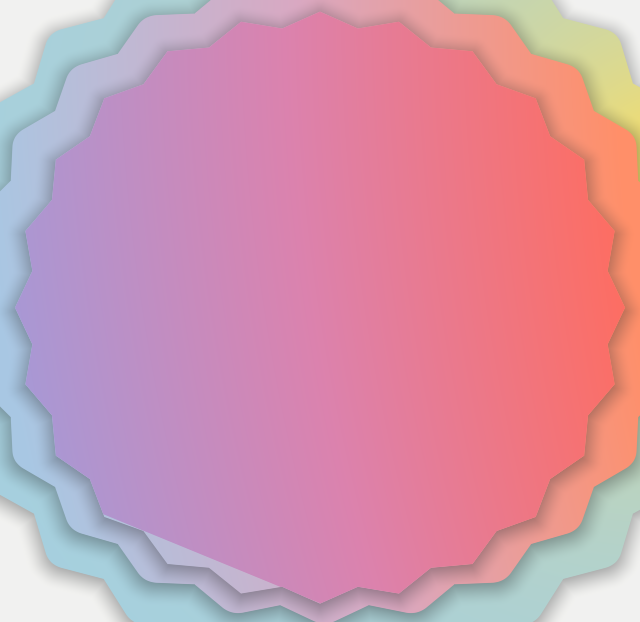
Reproduce this background procedurally as a WebGL 1 fragment shader.

```glsl
precision highp float;

uniform vec2 u_resolution;

const float POINTS = 24.0;
const float PI = 3.14159265;

// Signed distance to a stretched star with softened tips
float starDistance(vec2 uv, vec2 center, vec2 radii, float valley, float rounding) {
  vec2 p = (uv - center) / radii;
  float sector = 2.0 * PI / POINTS;
  float angle = abs(mod(atan(p.y, p.x) + 0.5 * sector, sector) - 0.5 * sector);
  vec2 folded = length(p) * vec2(cos(angle), sin(angle));
  vec2 notch = valley * vec2(cos(0.5 * sector), sin(0.5 * sector));
  vec2 normal = normalize(vec2(notch.y, 1.0 - notch.x));
  float edge = dot(folded - vec2(1.0, 0.0), normal);
  float cap = folded.x - 1.0 + rounding;
  float blend = max(rounding - abs(edge - cap), 0.0);
  float rounded = max(edge, cap) + blend * blend / (4.0 * max(rounding, 0.0001));
  return rounded * radii.y;
}

float innerStar(vec2 uv) {
  return starDistance(uv, vec2(0.5, 0.5054), vec2(0.4766, 0.4759), 0.951, 0.0);
}

float middleStar(vec2 uv) {
  return starDistance(uv, vec2(0.507, 0.5194), vec2(0.562, 0.526), 0.944, 0.008);
}

float outerStar(vec2 uv) {
  return starDistance(uv, vec2(0.521, 0.520), vec2(0.628, 0.605), 0.939, 0.008);
}

// Antialiased coverage of a shape
float fill(float d) {
  float pixel = 1.0 / u_resolution.y;
  return 1.0 - smoothstep(-0.6 * pixel, 0.6 * pixel, d);
}

float shadow(float d) {
  return 0.44 * (1.0 - smoothstep(-0.026, 0.032, d));
}

vec3 ramp(float t, vec3 start, vec3 middle, vec3 end) {
  vec3 firstHalf = mix(start, middle, clamp(2.0 * t, 0.0, 1.0));
  return mix(firstHalf, end, clamp(2.0 * t - 1.0, 0.0, 1.0));
}

void main() {
  vec2 uv = gl_FragCoord.xy / u_resolution;
  vec2 shadowUv = uv + vec2(0.0, 0.006);
  vec3 shade = vec3(0.13, 0.14, 0.15);

  // Slightly tilted horizontal gradient
  float height = uv.y - 0.5;
  float t = uv.x + 0.15 * height - 0.15 * height * height;

  // Outer star: pale blue with a yellow glow on the right
  vec3 color = vec3(0.947, 0.947, 0.94);
  color = mix(color, shade, shadow(outerStar(shadowUv)));
  float glow = 1.05 * exp(-2.5 * length(uv - vec2(1.04, 0.73)));
  vec3 outerColor = mix(vec3(0.63, 0.81, 0.90), vec3(0.97, 0.87, 0.40), glow);
  color = mix(color, outerColor, fill(outerStar(uv)));

  // Middle star: blue through pink to orange
  color = mix(color, shade, shadow(middleStar(shadowUv)));
  vec3 middleColor = ramp(t, vec3(0.66, 0.78, 0.89),
                          vec3(0.85, 0.66, 0.76), vec3(1.0, 0.56, 0.41));
  color = mix(color, middleColor, fill(middleStar(uv)));

  // Inner star: two lower tips are cut off, leaving an unshaded sliver
  float inner = innerStar(uv);
  float cut = dot(vec2(0.226, 0.146) - uv, vec2(0.389, 0.921));
  color = mix(color, shade, shadow(innerStar(shadowUv)) * (1.0 - fill(inner)));
  vec3 innerColor = ramp(t * 1.03, vec3(0.65, 0.60, 0.84),
                         vec3(0.86, 0.51, 0.68), vec3(0.99, 0.43, 0.39));
  color = mix(color, innerColor, fill(max(inner, cut)));

  gl_FragColor = vec4(color, 1.0);
}
```
